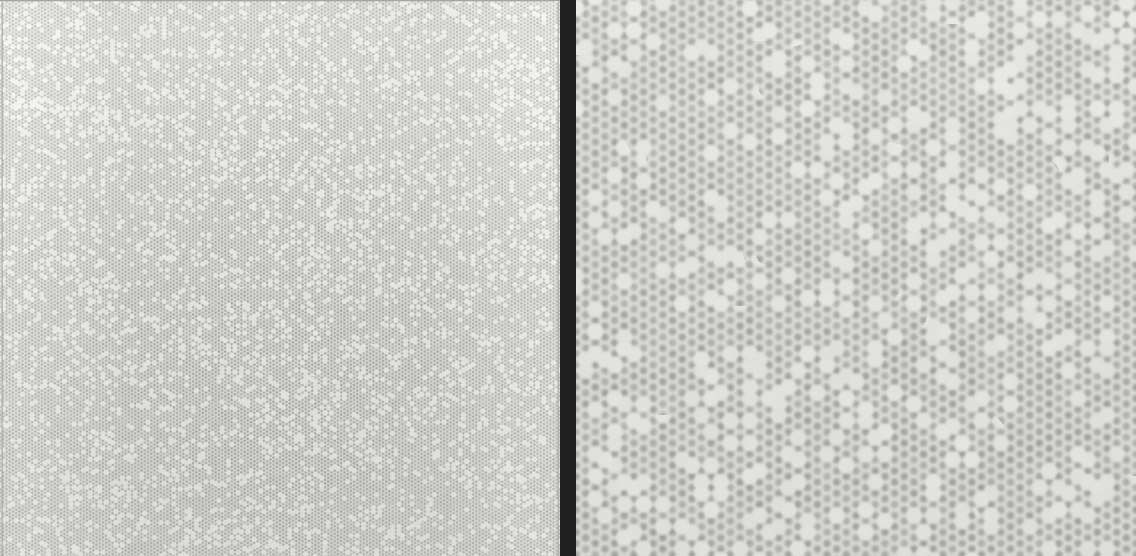
Left, the full canvas; right, a detail of the centre.
A Shadertoy shader for this texture:

```glsl
// Pale perforated sheet: a fine hexagonal grid of soft holes, some of them filled in bright.

const float COLUMNS = 174.0;         // hole columns across the canvas
const float ROW_RATIO = 0.8660254;   // column spacing relative to hole pitch
const float FILLED_SHARE = 0.145;

const vec3 SHEET = vec3(0.860, 0.861, 0.850);
const vec3 HOLE = vec3(0.672, 0.673, 0.660);
const vec3 FILLED = vec3(0.904, 0.907, 0.888);
const vec3 FRAME = vec3(0.640, 0.645, 0.640);

float hash(vec2 p) {
    vec3 q = fract(vec3(p.xyx) * 0.1031);
    q += dot(q, q.yzx + 33.33);
    return fract((q.x + q.y) * q.z);
}

float valueNoise(vec2 p) {
    vec2 i = floor(p);
    vec2 f = smoothstep(0.0, 1.0, fract(p));
    float low = mix(hash(i), hash(i + vec2(1.0, 0.0)), f.x);
    float high = mix(hash(i + vec2(0.0, 1.0)), hash(i + vec2(1.0, 1.0)), f.x);
    return mix(low, high, f.y);
}

// Soft disc: 1 inside, 0 outside, never sharper than a pixel
float disc(float dist, float radius, float blur, float pixel) {
    float w = max(blur, 0.5 * pixel);
    return 1.0 - smoothstep(radius - w, radius + w, dist);
}

// Returns hole coverage in x and filled coverage in y; p is in hole pitches
vec2 perforation(vec2 p, float share, float pixel) {
    vec2 cover = vec2(0.0);
    float column = floor(p.x / ROW_RATIO);
    for (int i = -1; i <= 2; i++) {
        float c = column + float(i);
        float shift = 0.5 * mod(c, 2.0);
        float row = floor(p.y - shift);
        for (int j = -1; j <= 2; j++) {
            vec2 cell = vec2(c, row + float(j));
            vec2 centre = vec2(c * ROW_RATIO, cell.y + shift);
            float d = length(p - centre);
            float filled = step(hash(cell + 17.0), share);
            float strength = mix(0.65, 1.0, hash(cell + 71.0));
            float depth = mix(0.75, 1.08, hash(cell + 43.0));
            cover.x = max(cover.x, (1.0 - filled) * depth * disc(d, 0.31, 0.26, pixel));
            cover.y = max(cover.y, filled * strength * disc(d, 0.70, 0.22, pixel));
        }
    }
    return cover;
}

// Gentle light: brighter at the top and sides, dimmer below the middle
float lighting(vec2 uv) {
    float top = 0.040 * smoothstep(0.40, 1.0, uv.y);
    float sides = 0.030 * smoothstep(0.25, 0.50, abs(uv.x - 0.5));
    float low = 0.026 * (1.0 - smoothstep(0.0, 0.6, uv.y));
    return top + sides - low - 0.010;
}

float line(float x, float at, float halfWidth, float pixel) {
    return 1.0 - smoothstep(halfWidth, halfWidth + pixel, abs(x - at));
}

void mainImage(out vec4 fragColor, in vec2 fragCoord) {
    vec2 uv = fragCoord / iResolution.xy;
    float pixel = 1.0 / iResolution.x;
    vec2 p = fragCoord * pixel;
    float pitches = COLUMNS * ROW_RATIO;

    // Holes and filled cells, with loosely varying density
    float share = FILLED_SHARE * mix(0.65, 1.35, valueNoise(p * 18.0));
    vec2 cover = perforation(p * pitches, share, pixel * pitches);

    // Hole contrast is strongest around the middle
    float middle = 1.0 - smoothstep(0.15, 0.6, length(uv - vec2(0.5, 0.45)));
    vec3 color = mix(SHEET, HOLE, cover.x * mix(0.82, 1.04, middle));
    color = mix(color, FILLED, cover.y);

    // Light and slight unevenness
    color += lighting(uv) + 0.016 * (valueNoise(p * 60.0) - 0.5);

    // Thin frame lines along the top and both sides
    float frame = line(uv.y, 1.0, 0.0015, pixel);
    frame = max(frame, 0.7 * line(uv.x, 0.004, 0.0006, pixel));
    frame = max(frame, 0.7 * line(uv.x, 0.997, 0.0006, pixel));
    color = mix(color, FRAME, frame);

    fragColor = vec4(color, 1.0);
}
```
